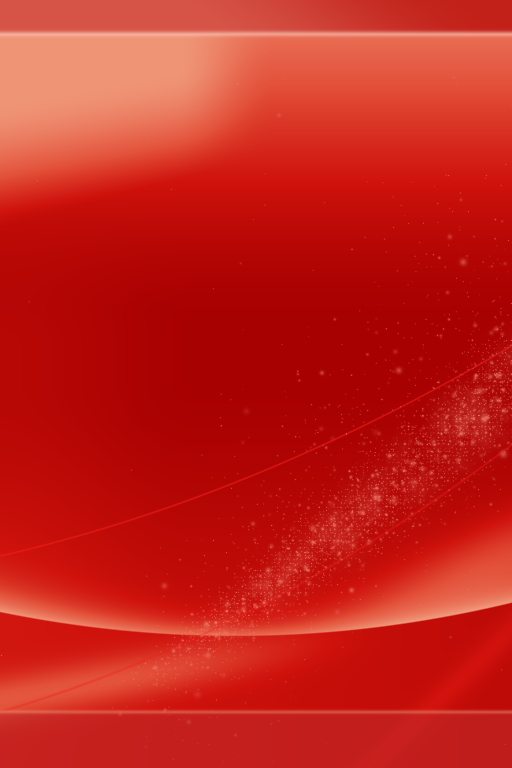
This background is drawn by a WebGL 2 fragment shader. Its source:

```glsl
#version 300 es
precision highp float;

uniform vec2 u_resolution;
out vec4 outColor;

const vec3 DEEP = vec3(0.66, 0.005, 0.005);
const vec3 SCARLET = vec3(0.81, 0.07, 0.045);
const vec3 CORAL = vec3(0.89, 0.32, 0.23);
const vec3 PEACH = vec3(0.94, 0.59, 0.47);
const vec3 BLUSH = vec3(0.98, 0.78, 0.72);
const float TOP_EDGE = 0.956;
const float BOTTOM_EDGE = 0.073;

vec3 hash3(vec2 p) {
    vec3 q = fract(p.xyx * vec3(0.1031, 0.1030, 0.0973));
    q += dot(q, q.yxz + 33.33);
    return fract((q.xxy + q.yzz) * q.zyx);
}

float noise(vec2 p) {
    vec2 i = floor(p), f = fract(p);
    f = f * f * (3.0 - 2.0 * f);
    float low = mix(hash3(i).x, hash3(i + vec2(1, 0)).x, f.x);
    float high = mix(hash3(i + vec2(0, 1)).x, hash3(i + vec2(1, 1)).x, f.x);
    return mix(low, high, f.y);
}

float bell(float d, float width) {
    d /= width;
    return exp(-d * d);
}

float parabola(float x, vec3 k) {
    return k.x + x * (k.y + x * k.z);
}

// Heat from 0 to 1 runs from deep red to pale blush
vec3 redRamp(float heat) {
    vec3 c = mix(DEEP, SCARLET, clamp(heat / 0.18, 0.0, 1.0));
    c = mix(c, CORAL, clamp((heat - 0.18) / 0.27, 0.0, 1.0));
    c = mix(c, PEACH, clamp((heat - 0.45) / 0.4, 0.0, 1.0));
    return mix(c, BLUSH, clamp((heat - 0.85) / 0.3, 0.0, 1.0));
}

// Glossy panel with its upper light and dark heart
float panelHeat(vec2 uv) {
    float depth = 1.0 - uv.y;
    float wide = 0.6 * pow(clamp(1.0 - (depth - 0.05) / 0.36, 0.0, 1.0), 1.6);
    float corner = 0.84 * (1.0 - smoothstep(0.13, 0.34, depth + 0.12 * uv.x));
    float heat = mix(max(wide, corner), wide, smoothstep(0.34, 0.54, uv.x));
    heat += 0.07 * (1.0 - smoothstep(0.0, 0.38, uv.x)) * smoothstep(0.25, 0.45, depth);
    return heat + 0.11 * smoothstep(0.5, 0.8, depth);
}

// Light gathered along the curved lower rim
float rimHeat(vec2 uv, float above) {
    float side = min(abs(uv.x - 0.459) * 2.0, 1.0);
    float rim = mix(0.5, 0.72, side) * exp(-above / mix(0.014, 0.026, side));
    float sheen = 0.26 * bell(uv.y - 0.25 - 0.3 * (uv.x - 0.9), 0.05);
    return rim + sheen * smoothstep(0.5, 0.95, uv.x);
}

// Soft sweep beneath the rim
float floorHeat(vec2 uv) {
    float sweep = 0.28 * bell(uv.y - 0.088 - 0.12 * uv.x, 0.03);
    return mix(0.2, 0.1, uv.x) + sweep * (1.0 - smoothstep(0.2, 0.8, uv.x));
}

float streamOffset(vec2 uv) {
    return uv.y - parabola(uv.x, vec3(-0.01, 0.42, 0.09));
}

float dustDensity(vec2 uv) {
    float off = streamOffset(uv);
    float core = bell(off, mix(0.012, 0.06, uv.x));
    float reach = off > 0.0 ? 0.02 + 0.14 * uv.x : 0.05;
    float scatter = 0.2 * exp(-abs(off) / reach);
    return (core + scatter) * smoothstep(0.2, 0.5, uv.x) * smoothstep(0.83, 0.7, uv.y);
}

// One jittered grid of soft specks
float dustLayer(vec2 p, float aspect, float cells, float pixel) {
    vec2 id = floor(p * cells);
    vec3 rnd = hash3(id + cells * 7.0);
    vec3 look = hash3(id + cells * 3.0 + 51.0);
    vec2 center = (id + 0.25 + 0.5 * rnd.xy) / cells;
    float present = step(rnd.z, dustDensity(center / vec2(1.0, aspect)));
    float radius = max(mix(0.07, 0.16, look.x) / cells, pixel * 0.6);
    return present * mix(0.15, 0.6, look.y) * bell(length(p - center), radius);
}

void main() {
    vec2 uv = gl_FragCoord.xy / u_resolution;
    vec2 pixel = 1.0 / u_resolution;
    float aspect = u_resolution.y / u_resolution.x;
    vec2 p = uv * vec2(1.0, aspect);

    // Panel above the rim, floor below it
    float above = uv.y - 0.172 - 0.148 * (uv.x - 0.459) * (uv.x - 0.459);
    vec3 panel = redRamp(panelHeat(uv) + rimHeat(uv, max(above, 0.0)));
    vec3 ground = redRamp(floorHeat(uv));
    float ray = bell(uv.y - 0.643 * (uv.x - 0.72), 0.025);
    ground += vec3(0.07, 0.025, 0.02) * ray;
    vec3 color = mix(ground, panel, smoothstep(-pixel.y, pixel.y, above));

    // Thin sweeping threads
    float thread = max(0.0012, pixel.y * 0.7);
    float upper = bell(uv.y - parabola(uv.x, vec3(0.276, 0.153, 0.121)), thread);
    float lower = bell(uv.y - parabola(uv.x, vec3(0.073, 0.194, 0.154)), thread * 1.4);
    color = mix(color, vec3(0.93, 0.12, 0.1), 0.65 * upper + 0.4 * lower);

    // Dust stream
    float mist = bell(streamOffset(uv), mix(0.008, 0.05, uv.x)) * smoothstep(0.25, 0.65, uv.x);
    float dust = 0.3 * mist * noise(p * 22.0) * (0.5 + noise(p * 75.0));
    for (int i = 0; i < 5; i++) {
        dust += dustLayer(p, aspect, 24.0 * pow(1.55, float(i)), pixel.x);
    }
    color = mix(color, vec3(0.95, 0.53, 0.46), min(dust, 0.75));

    // Translucent bands and their bright edges
    float topMask = smoothstep(-pixel.y, pixel.y, uv.y - TOP_EDGE);
    float bottomMask = smoothstep(-pixel.y, pixel.y, BOTTOM_EDGE - uv.y);
    float slant = smoothstep(0.35, 0.95, uv.x + 2.0 * (uv.y - 0.98));
    vec3 topBand = mix(vec3(0.84, 0.33, 0.28), vec3(0.76, 0.13, 0.1), slant);
    color = mix(color, topBand, topMask);
    color = mix(color, vec3(0.75, 0.17, 0.17), 0.55 * bottomMask);
    color = mix(color, BLUSH, 0.6 * bell(uv.y - TOP_EDGE, 0.0035));
    color = mix(color, PEACH, 0.45 * bell(uv.y - BOTTOM_EDGE, 0.0025));

    outColor = vec4(color, 1.0);
}
```
